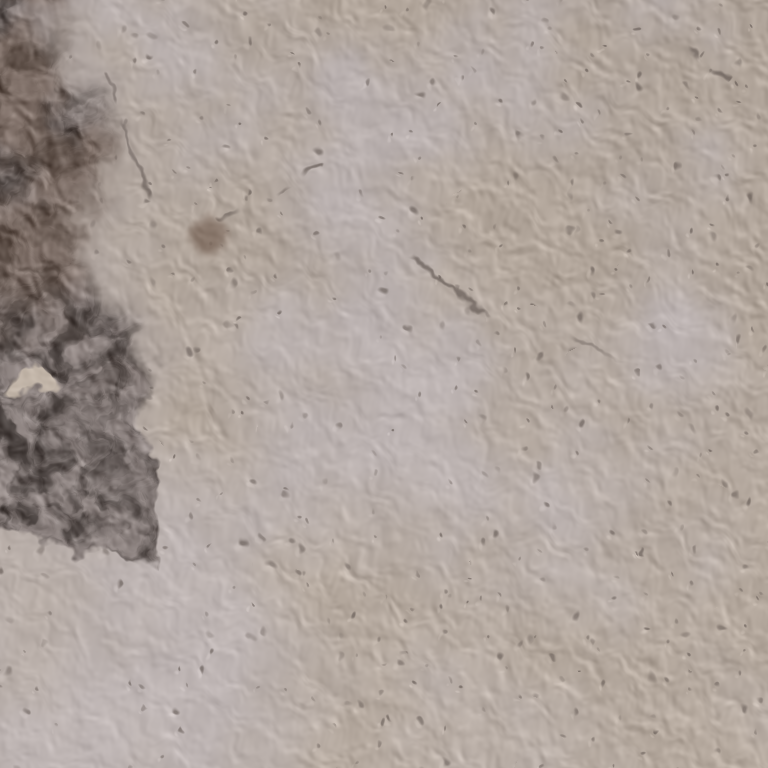
A WebGL 1 fragment shader for this texture:

```glsl
precision highp float;
uniform vec2 u_resolution;

const vec3 PLASTER = vec3(0.715, 0.675, 0.653);
const vec3 PLASTER_COOL = vec3(0.735, 0.700, 0.695);
const vec3 PLASTER_WARM = vec3(0.695, 0.645, 0.595);
const vec3 PIT = vec3(0.38, 0.34, 0.32);
const vec3 STONE_DARK = vec3(0.29, 0.26, 0.25);
const vec3 STONE_LIGHT = vec3(0.57, 0.53, 0.52);
const vec3 STONE_BROWN = vec3(0.44, 0.36, 0.31);
const vec3 CHIP = vec3(0.76, 0.71, 0.66);
const float GRAIN_SCALE = 78.0;
const float RELIEF = 0.14;
const float PIT_SCALE = 36.0;
const float PIT_CHANCE = 0.42;
const float CRACK_WIDTH = 0.0045;
const float HOLE_BOTTOM = 0.285;

float hash(vec2 p) {
  return fract(sin(dot(p, vec2(127.1, 311.7))) * 43758.5453);
}

float noise(vec2 p) {
  vec2 i = floor(p), f = fract(p);
  f = f * f * (3.0 - 2.0 * f);
  return mix(mix(hash(i), hash(i + vec2(1.0, 0.0)), f.x),
             mix(hash(i + vec2(0.0, 1.0)), hash(i + 1.0), f.x), f.y);
}

float fbm(vec2 p) {
  float sum = 0.0, amp = 0.533;
  for (int i = 0; i < 4; i++) {
    sum += amp * noise(p);
    p = mat2(0.8, 0.6, -0.6, 0.8) * p * 2.03 + 17.3;
    amp *= 0.5;
  }
  return sum;
}

// Rough height of the grain, slightly stretched along a steep diagonal
float grain(vec2 p) {
  vec2 q = vec2(p.x + 0.35 * p.y, 0.85 * p.y - 0.2 * p.x) * GRAIN_SCALE;
  q += 1.2 * (noise(q * 0.6 + 5.0) - 0.5);
  return 0.65 * noise(q) + 0.35 * noise(q * 1.9 + 31.0);
}

// Scattered pits: x is the dark hollow, y the lit rim beside it
vec2 pits(vec2 p, float chance) {
  vec2 q = p * PIT_SCALE, cell = floor(q), result = vec2(0.0);
  for (int j = -1; j <= 1; j++) {
    for (int i = -1; i <= 1; i++) {
      vec2 id = cell + vec2(float(i), float(j));
      float size = hash(id + 9.2);
      float radius = mix(0.13, 0.34, size * size * size);
      float present = step(hash(id + 3.7), chance);
      float strength = present * mix(0.3, 0.95, hash(id + 6.1));
      vec2 d = q - id - vec2(hash(id), hash(id + 41.3));
      d += 0.22 * (vec2(noise(q * 3.0), noise(q * 3.0 + 19.0)) - 0.5);
      float tilt = mix(-0.4, 1.4, hash(id + 12.4));
      float c = cos(tilt), s = sin(tilt);
      mat2 turn = mat2(c, -s, s, c);
      vec2 hollow = turn * d * vec2(1.0, 1.0);
      vec2 rim = turn * (d + vec2(0.16, 0.20));
      hollow.x *= 1.5;
      rim.x *= 1.5;
      result.x = max(result.x, strength * (1.0 - smoothstep(0.25, 1.1, length(hollow) / radius)));
      result.y = max(result.y, strength * (1.0 - smoothstep(0.2, 1.2, length(rim) / radius)));
    }
  }
  return result;
}

float crack(vec2 p, vec2 a, vec2 b) {
  vec2 ab = b - a;
  float t = clamp(dot(p - a, ab) / dot(ab, ab), 0.0, 1.0);
  return 1.0 - smoothstep(0.1, 1.0, length(p - a - ab * t) / CRACK_WIDTH);
}

void main() {
  vec2 p = gl_FragCoord.xy / u_resolution;
  vec2 warp = vec2(fbm(p * 22.0), fbm(p * 22.0 + 50.0)) - 0.5;

  // Plaster with broad stains and fine relief
  float stain = fbm(p * 4.5 + 8.0);
  float warmth = smoothstep(0.35, 0.75, stain + 0.22 * (p.x + p.y - 1.0));
  vec3 color = mix(mix(PLASTER_COOL, PLASTER, smoothstep(0.25, 0.55, stain)), PLASTER_WARM, 0.75 * warmth);
  color += 0.025 * (0.5 - p.y) + 0.06 * (fbm(p * 28.0) - 0.5);
  float slope = grain(p) - grain(p + vec2(0.004, 0.005));
  color += RELIEF * slope * mix(0.7, 1.2, warmth);

  // Pits and broken cracks
  vec2 pit = pits(p, PIT_CHANCE * mix(0.65, 1.3, warmth));
  color += 0.06 * pit.y;
  color = mix(color, PIT, 0.68 * pit.x);
  vec2 q = p + 0.035 * warp;
  float lines = max(crack(q, vec2(0.53, 0.67), vec2(0.65, 0.58)), 0.6 * crack(q, vec2(0.65, 0.58), vec2(0.83, 0.53)));
  lines = max(lines, crack(q, vec2(0.29, 0.71), vec2(0.42, 0.78)));
  lines = max(lines, crack(q, vec2(0.84, 0.97), vec2(0.95, 0.90)));
  lines = max(lines, crack(q, vec2(0.13, 0.91), vec2(0.20, 0.73)));
  color = mix(color, PIT, 0.65 * lines * smoothstep(0.3, 0.6, noise(p * 34.0)));
  float smudge = 1.0 - smoothstep(0.010, 0.034, length(q - vec2(0.275, 0.69)));
  color = mix(color, STONE_BROWN, 0.65 * smudge);

  // Broken hollow at the left: soft upper side, crisp lower lip
  float side = mix(0.20, 0.11, smoothstep(0.35, 0.95, p.y));
  side += 0.035 * sin(p.y * 21.0 + 3.2) * smoothstep(0.4, 0.6, p.y);
  vec2 e = p + 0.07 * warp;
  float edge = max(e.x - side, HOLE_BOTTOM - e.y - 0.1 * (p.x - 0.1));
  float softness = mix(0.006, 0.05, smoothstep(0.4, 0.65, p.y));
  float hollow = 1.0 - smoothstep(-softness, 0.4 * softness, edge);
  float rough = fbm(p * 34.0 + 3.0 * warp);
  vec3 stone = mix(STONE_DARK, STONE_LIGHT, smoothstep(0.25, 0.75, rough));
  float brown = smoothstep(0.45, 0.7, p.y) * smoothstep(0.35, 0.65, fbm(p * 9.0 + 4.0));
  stone = mix(stone, STONE_BROWN, 0.5 * brown) + 0.24 * slope;
  float halo = 1.0 - smoothstep(0.0, 0.07, edge);
  color = mix(color, STONE_LIGHT + 0.08, 0.35 * halo * smoothstep(0.4, 0.6, p.y));
  color = mix(color, stone, hollow);

  // Pale chip lodged in the hollow
  float chip = length((e - vec2(0.045, 0.50)) / vec2(0.042, 0.018));
  color = mix(color, CHIP + 0.1 * slope, 1.0 - smoothstep(0.8, 1.1, chip));

  gl_FragColor = vec4(clamp(color, 0.0, 1.0), 1.0);
}
```
